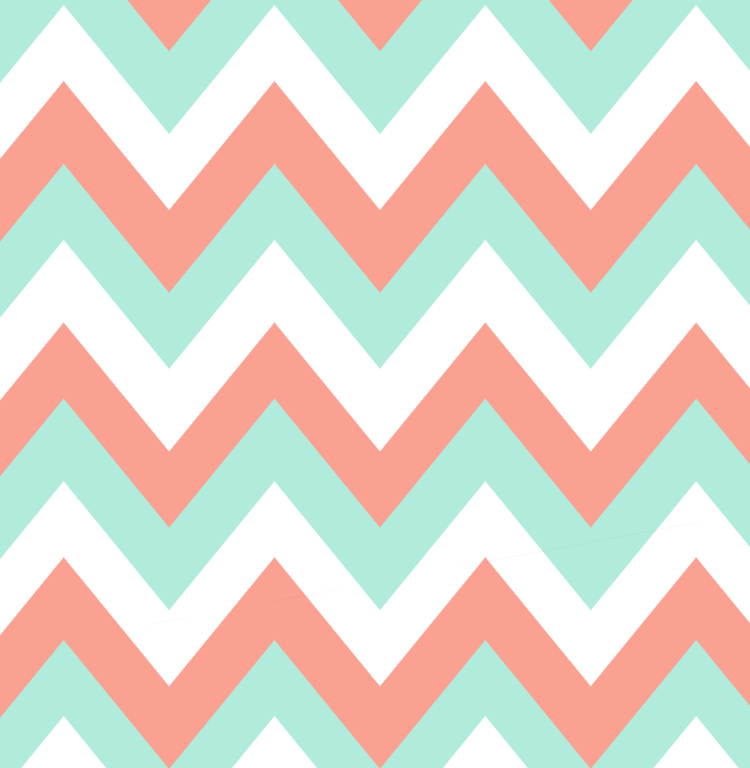
Write a Shadertoy shader that draws this pattern.

```glsl
const vec3 WHITE = vec3(1.0);
const vec3 CORAL = vec3(0.98, 0.63, 0.57);
const vec3 MINT = vec3(0.69, 0.92, 0.86);

const float ZIG_PERIOD = 0.2811;
const float ZIG_PEAK_X = 0.0849;
const float ZIG_HEIGHT = 0.168;
const float FIRST_EDGE = 0.0065;
const float PAIR_HEIGHT = 0.2067;
const float NARROW_SHARE = 0.479;

float hash(float n) {
    return fract(sin(n * 127.1) * 43758.5453);
}

float noise(float x) {
    float cell = floor(x);
    return mix(hash(cell), hash(cell + 1.0), smoothstep(0.0, 1.0, x - cell));
}

// Triangle wave: 0 at a peak, 1 at a valley
float zigzag(float x, float period, float peakX) {
    return abs(2.0 * fract((x - peakX) / period + 0.5) - 1.0);
}

float softStep(float edge, float value, float width) {
    return clamp((value - edge) / width + 0.5, 0.0, 1.0);
}

vec3 bandColor(float index) {
    float k = mod(index, 3.0);
    return k < 0.5 ? WHITE : (k < 1.5 ? CORAL : MINT);
}

// Narrow and wide bands alternate while three colours cycle
vec3 chevrons(float depth, float softness) {
    float index = 2.0 * floor(depth);
    float f = fract(depth);
    vec3 color = mix(bandColor(index - 1.0), bandColor(index), softStep(0.0, f, softness));
    color = mix(color, bandColor(index + 1.0), softStep(NARROW_SHARE, f, softness));
    return mix(color, bandColor(index + 2.0), softStep(1.0, f, softness));
}

// Thin, broken diagonal crease
float crease(vec2 p, float pixel) {
    float offset = abs(p.y - mix(0.818, 0.674, (p.x - 0.174) / 0.789));
    float span = smoothstep(0.17, 0.2, p.x) * (1.0 - smoothstep(0.93, 0.965, p.x));
    float breaks = smoothstep(0.2, 0.6, noise(p.x * 18.0));
    return span * breaks * (1.0 - smoothstep(0.0005, 0.0005 + pixel, offset));
}

void mainImage(out vec4 fragColor, in vec2 fragCoord) {
    // Canvas fractions, measured down from the top
    vec2 p = fragCoord / iResolution.xy;
    p.y = 1.0 - p.y;
    float pixel = 1.0 / iResolution.y;

    float zig = ZIG_HEIGHT * zigzag(p.x, ZIG_PERIOD, ZIG_PEAK_X);
    float depth = (p.y - zig - FIRST_EDGE) / PAIR_HEIGHT;
    vec3 color = chevrons(depth, 2.0 * pixel / PAIR_HEIGHT);

    color *= 1.0 - 0.02 * crease(p, pixel);
    fragColor = vec4(color, 1.0);
}
```
